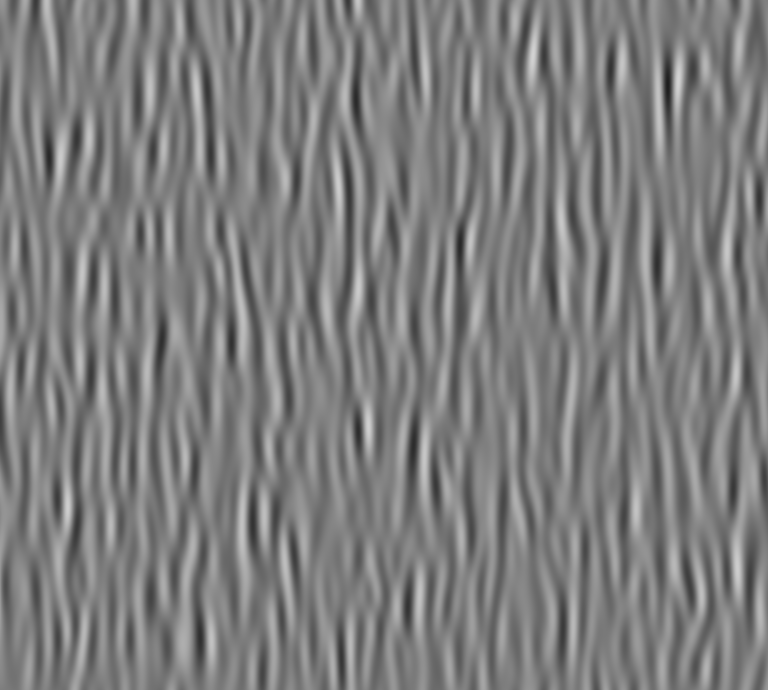
Write a WebGL 2 fragment shader that draws this texture.

```glsl
#version 300 es
precision highp float;

uniform vec2 u_resolution;
out vec4 fragColor;

const float TAU = 6.2831853;
const int STREAKS_PER_CELL = 5;

// Integer hash: three values in 0..1 from three integers
vec3 hash3(ivec3 key) {
    uvec3 v = uvec3(key) * 1664525u + 1013904223u;
    v.x += v.y * v.z;
    v.y += v.z * v.x;
    v.z += v.x * v.y;
    v ^= v >> 16u;
    v.x += v.y * v.z;
    v.y += v.z * v.x;
    v.z += v.x * v.y;
    return vec3(v >> 8u) / 16777216.0;
}

// One wave packet: upright Gaussian window over a slightly tilted wave
float streak(vec2 offset, vec2 spread, float frequency, float tilt, float phase) {
    vec2 q = offset / spread;
    float window = exp(-0.5 * dot(q, q));
    float across = offset.x * cos(tilt) + offset.y * sin(tilt);
    return window * cos(TAU * (frequency * across + phase));
}

// Sum of the wave packets scattered in the neighbouring cells
float streakNoise(vec2 p, vec2 spread, vec2 frequencyRange, float maxTilt) {
    vec2 cellSize = spread * 3.0;
    ivec2 home = ivec2(floor(p / cellSize));
    float sum = 0.0;
    for (int y = -1; y <= 1; y++) {
        for (int x = -1; x <= 1; x++) {
            ivec2 cell = home + ivec2(x, y);
            for (int i = 0; i < STREAKS_PER_CELL; i++) {
                vec3 place = hash3(ivec3(cell, 2 * i));
                vec3 shape = hash3(ivec3(cell, 2 * i + 1));
                vec2 center = (vec2(cell) + place.xy) * cellSize;
                float frequency = mix(frequencyRange.x, frequencyRange.y, shape.x);
                float tilt = maxTilt * (shape.y + shape.z - 1.0);
                sum += streak(p - center, spread, frequency, tilt, place.z);
            }
        }
    }
    return sum;
}

void main() {
    vec2 p = gl_FragCoord.xy / u_resolution.y;

    // Fine upright streaks around a middle grey
    vec2 spread = vec2(0.017, 0.042);
    float relief = streakNoise(p, spread, vec2(23.0, 36.0), 0.28);
    float grey = 0.493 + 0.097 * relief;

    fragColor = vec4(vec3(clamp(grey, 0.0, 1.0)), 1.0);
}
```
